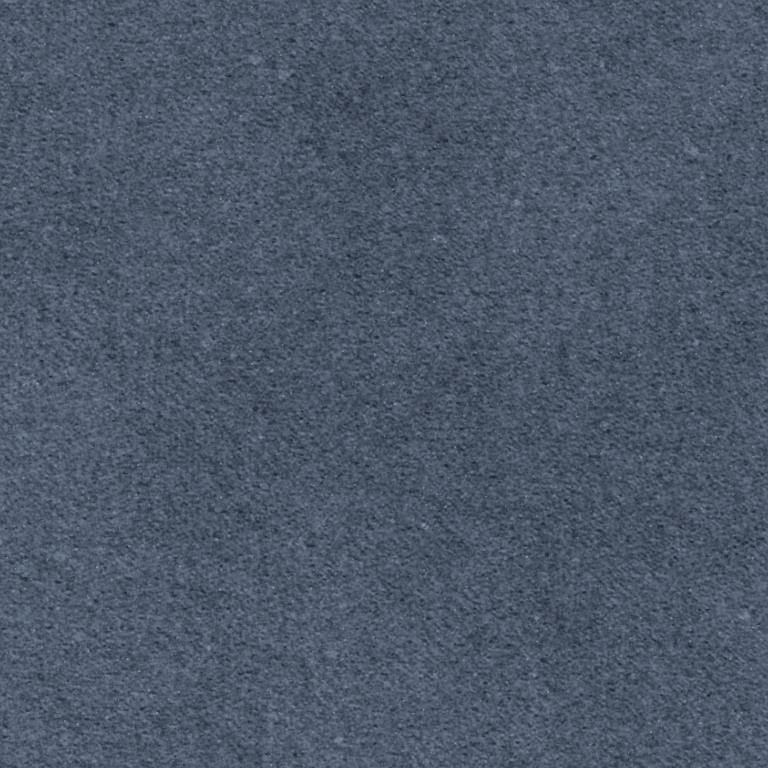
A Shadertoy shader for this texture:

```glsl
const vec3 SLATE = vec3(0.308, 0.350, 0.420);
const vec3 TONE_RANGE = vec3(0.195, 0.212, 0.232);

float hash(vec2 p) {
    return fract(sin(dot(p, vec2(127.1, 311.7))) * 43758.5453);
}

mat2 rotation(float angle) {
    float c = cos(angle), s = sin(angle);
    return mat2(c, s, -s, c);
}

// Smooth value noise, centred on zero
float noise(vec2 p) {
    vec2 cell = floor(p), f = fract(p);
    f = f * f * (3.0 - 2.0 * f);
    float low = mix(hash(cell), hash(cell + vec2(1, 0)), f.x);
    float high = mix(hash(cell + vec2(0, 1)), hash(cell + vec2(1, 1)), f.x);
    return mix(low, high, f.y) - 0.5;
}

// Cloudy variation built from octaves
float clouds(vec2 p, int octaves) {
    float sum = 0.0, weight = 0.6;
    for (int i = 0; i < octaves; i++) {
        sum += weight * noise(p);
        p = rotation(0.7) * p * 2.1 + 7.3;
        weight *= 0.6;
    }
    return sum;
}

// Ragged, near-horizontal ellipses, at most one per jittered cell
float specks(vec2 uv, float scale, float density, vec2 radii, float stretch, float seed) {
    vec2 p = uv * scale + seed;
    vec2 cell = floor(p);
    float present = step(hash(cell + seed), density);
    vec2 centre = 0.3 + 0.4 * vec2(hash(cell + 3.7), hash(cell + 8.1));
    float size = hash(cell + 5.3);
    float radius = mix(radii.x, radii.y, size * size);
    vec2 d = rotation(hash(cell + 2.9) - 0.5) * (fract(p) - centre);
    d.x /= stretch;
    float edge = length(d) + 0.3 * radius * noise(d * 2.5 / radius + cell);
    float strength = 0.4 + 0.6 * hash(cell + 6.2);
    return present * strength * (1.0 - smoothstep(0.55 * radius, 1.2 * radius, edge));
}

// Fine sandy grain, lit from above
float grain(vec2 uv) {
    vec2 coarse = rotation(0.12) * uv * vec2(200.0, 265.0);
    vec2 fine = rotation(0.6) * uv * 390.0;
    float relief = noise(coarse) - noise(coarse + vec2(0.2, 0.8));
    return 0.50 * noise(coarse + 31.0) + 0.42 * relief + 0.62 * noise(fine);
}

void mainImage(out vec4 fragColor, in vec2 fragCoord) {
    vec2 uv = fragCoord / iResolution.xy;

    // Broad mottling and a slight fall-off to the right
    float tone = 0.30 * clouds(uv * 4.0 + 2.0, 3);
    tone += 0.34 * clouds(uv * vec2(48.0, 60.0), 2);
    tone += 0.06 * (0.5 - uv.x);

    tone += grain(uv);

    // Dark pits and short cracks
    tone -= 0.50 * specks(uv, 46.0, 0.45, vec2(0.06, 0.15), 2.0, 11.0);
    tone -= 0.45 * specks(uv, 85.0, 0.40, vec2(0.10, 0.20), 1.7, 23.0);

    // Pale mineral grains and tiny bright sparks
    tone += 0.50 * specks(uv, 17.0, 0.22, vec2(0.05, 0.13), 1.3, 37.0);
    tone += 0.60 * specks(uv, 38.0, 0.22, vec2(0.05, 0.11), 1.2, 53.0);
    tone += 0.75 * specks(uv, 75.0, 0.28, vec2(0.08, 0.14), 1.1, 71.0);

    fragColor = vec4(SLATE + TONE_RANGE * clamp(tone, -0.85, 1.5), 1.0);
}
```
